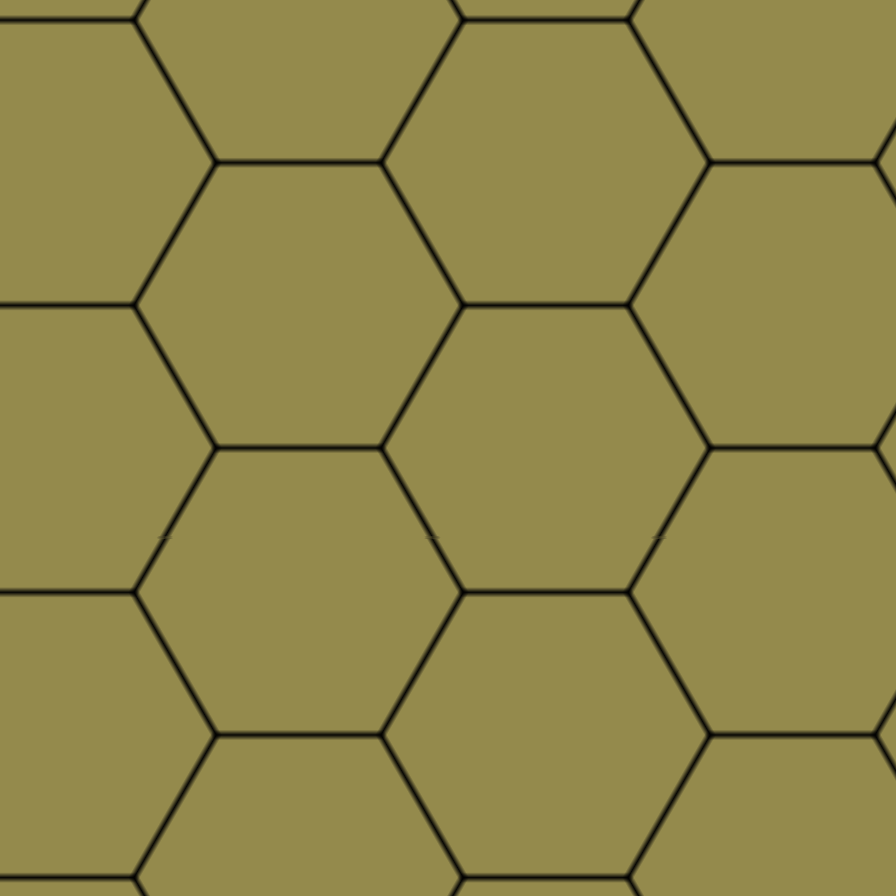
A WebGL 1 fragment shader for this pattern:

```glsl
precision highp float;
// Flat-topped honeycomb of olive cells divided by thin, soft, near-black lines.
// The nearest cell centre comes from two interleaved rectangular grids; shading
// multiplies a ramp per cell edge, and a faint seam shifts the lower part.

uniform vec2 u_resolution;

const vec3 CELL_COLOR = vec3(0.58, 0.54, 0.30);
const float SIDE = 0.1838;                    // hexagon side length
const vec2 CELL_ORIGIN = vec2(0.3333, 0.6592); // centre of one cell
const float LINE_HALF_WIDTH = 0.0059;         // dark core to clean fill
const float LINE_FLOOR = 0.05;                // brightness left on a line
const float SEAM_Y = 0.400;
const float SEAM_SHIFT = 0.00195;             // vertical slip below the seam
const float SEAM_HALF_HEIGHT = 0.0015;
const float SEAM_FADE = 0.25;                 // ink lost along the seam
const float SEAM_SPREAD = 0.35;               // extra line width at the seam
const float SQRT3 = 1.7320508;

// Offset from the centre of the nearest hexagon.
vec2 hexOffset(vec2 p) {
  vec2 period = SIDE * vec2(3.0, SQRT3);
  vec2 a = mod(p + 0.5 * period, period) - 0.5 * period;
  vec2 b = mod(p, period) - 0.5 * period;
  return dot(a, a) < dot(b, b) ? a : b;
}

// Distances to the horizontal edge and the two nearest slanted edges.
vec3 edgeDistances(vec2 offset) {
  vec2 q = abs(offset);
  vec2 slant = vec2(0.5 * SQRT3, 0.5);
  float apothem = 0.5 * SQRT3 * SIDE;
  return apothem - vec3(q.y, dot(q, slant), dot(vec2(q.x, -q.y), slant));
}

void main() {
  float pixel = 1.0 / min(u_resolution.x, u_resolution.y);
  vec2 uv = gl_FragCoord.xy * pixel;

  // Seam: slip the lower part and soften the lines in a narrow band
  float seamDistance = abs(uv.y - SEAM_Y);
  float seam = 1.0 - smoothstep(SEAM_HALF_HEIGHT - 0.5 * pixel,
                                SEAM_HALF_HEIGHT + 0.5 * pixel, seamDistance);
  vec2 p = uv - CELL_ORIGIN;
  p.y += SEAM_SHIFT * (1.0 - step(SEAM_Y, uv.y));

  // Lines: overlapping ramps deepen the corners
  float width = max(LINE_HALF_WIDTH, 1.5 * pixel) * (1.0 + SEAM_SPREAD * seam);
  vec3 ramp = clamp(edgeDistances(hexOffset(p)) / width, 0.0, 1.0);
  ramp = mix(vec3(LINE_FLOOR), vec3(1.0), ramp);
  float ink = (1.0 - ramp.x * ramp.y * ramp.z) * (1.0 - SEAM_FADE * seam);

  gl_FragColor = vec4(CELL_COLOR * (1.0 - ink), 1.0);
}
```
